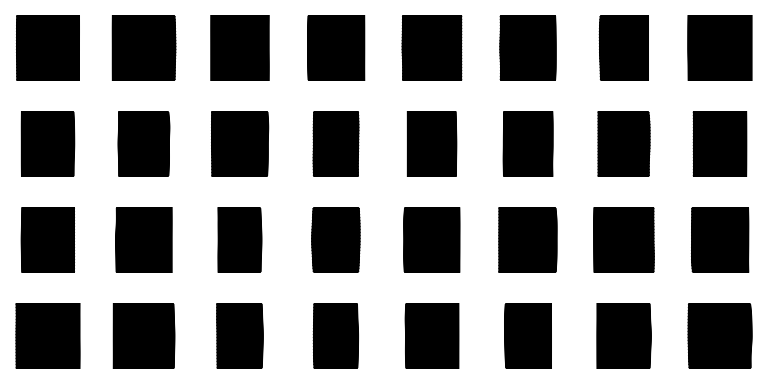
A Shadertoy shader for this pattern:

```glsl
float hash(vec2 p) {
    return fract(sin(dot(p, vec2(127.1, 311.7))) * 43758.5453);
}

// Smooth 1D noise in -1..1, with its own sequence per seed
float edgeNoise(float y, vec2 seed) {
    float i = floor(y), f = fract(y);
    float a = hash(seed + vec2(i * 1.7, i * 2.3));
    float b = hash(seed + vec2((i + 1.0) * 1.7, (i + 1.0) * 2.3));
    return mix(a, b, f * f * (3.0 - 2.0 * f)) * 2.0 - 1.0;
}

float roundedBox(vec2 p, vec2 halfSize, float radius) {
    vec2 q = abs(p) - halfSize + radius;
    return length(max(q, 0.0)) + min(max(q.x, q.y), 0.0) - radius;
}

void mainImage(out vec4 fragColor, in vec2 fragCoord) {
    // Eight by four cells; blocks stay inside their cells, so the edges tile
    vec2 grid = fragCoord / iResolution.xy * vec2(8.0, 4.0);
    vec2 cell = mod(floor(grid), vec2(8.0, 4.0));
    vec2 p = fract(grid) - 0.5;

    // Each block has its own width; the height is constant
    float halfWidth = mix(0.235, 0.342, hash(cell + 3.1));

    // Left and right sides wear independently
    vec2 seed = cell + (p.x < 0.0 ? 17.3 : 41.9);
    float wear = hash(seed + 5.7);
    float wobble = 0.006 * wear * edgeNoise(p.y * 5.0 + 8.0, seed);
    float bow = 0.1 * p.y * p.y * wear * wear;
    float teeth = 0.005 * step(0.65, hash(seed + 9.2)) * abs(fract(p.y * 32.0) - 0.5);
    halfWidth += wobble - bow - teeth;

    // Ink on paper, with a one-pixel soft edge
    float d = roundedBox(p, vec2(halfWidth, 0.344), 0.02 * wear);
    float pixel = 4.0 / iResolution.y;
    fragColor = vec4(vec3(smoothstep(-0.5 * pixel, 0.5 * pixel, d)), 1.0);
}
```
